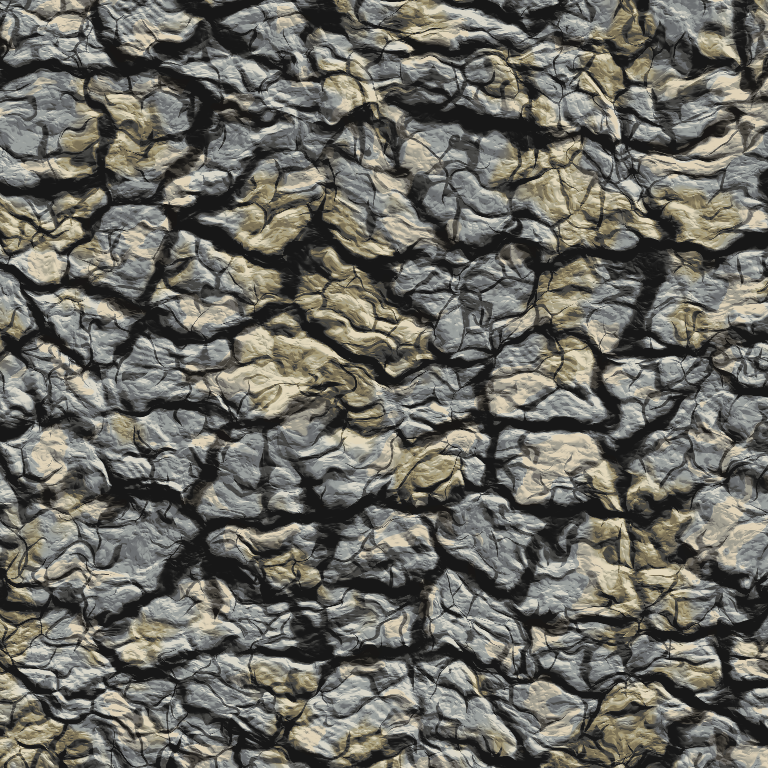
Reproduce this texture procedurally as a three.js fragment shader.

```glsl
varying vec2 vUv;

const vec2 KNOB_SCALE = vec2(7.4, 8.8);
const vec2 LUMP_SCALE = vec2(17.0, 23.0);
const vec2 CRACK_SCALE = vec2(18.0, 17.0);
const vec2 CRUST_SCALE = vec2(27.0, 38.0);
const vec2 CREASE_SCALE = vec2(26.0, 40.0);
const float KNOB_TILT = 0.5;
const float LUMP_HEIGHT = 0.27;
const float CRUST_HEIGHT = 0.46;
const float RING_DENSITY = 95.0;
const float RING_HEIGHT = 0.022;
const float RELIEF_STEP = 0.0013;
const float RELIEF = 0.025;
const float EXPOSURE = 0.17;
const vec2 SUN = vec2(0.35, 0.94);

const vec3 SOOT = vec3(0.09, 0.09, 0.09);
const vec3 CHARCOAL = vec3(0.28, 0.28, 0.27);
const vec3 SLATE = vec3(0.42, 0.43, 0.44);
const vec3 ASH = vec3(0.60, 0.62, 0.61);
const vec3 CREAM = vec3(0.85, 0.84, 0.79);
const vec3 OCHRE_TINT = vec3(1.14, 1.02, 0.77);
const vec3 PEACH_TINT = vec3(1.03, 0.98, 0.91);

vec2 hash2(vec2 p) {
  vec2 k = vec2(dot(p, vec2(127.1, 311.7)), dot(p, vec2(269.5, 183.3)));
  return fract(sin(k) * 43758.5453);
}

float noise(vec2 p) {
  vec2 i = floor(p), f = fract(p);
  f = f * f * (3.0 - 2.0 * f);
  float low = mix(hash2(i).x, hash2(i + vec2(1.0, 0.0)).x, f.x);
  float high = mix(hash2(i + vec2(0.0, 1.0)).x, hash2(i + vec2(1.0)).x, f.x);
  return mix(low, high, f.y);
}

vec2 wobble(vec2 p) {
  return vec2(noise(p), noise(p + 31.7)) - 0.5;
}

float fbm(vec2 p) {
  float sum = 0.0, amp = 0.5;
  for (int i = 0; i < 4; i++) {
    sum += amp * noise(p);
    p = mat2(1.6, 1.2, -1.2, 1.6) * p + 11.3;
    amp *= 0.5;
  }
  return sum / 0.9375;
}

// Folded noise: rounded crumbs parted by sharp creases
float billow(vec2 p) {
  float sum = 0.0, amp = 0.5;
  for (int i = 0; i < 4; i++) {
    sum += amp * abs(2.0 * noise(p) - 1.0);
    p = mat2(1.6, 1.2, -1.2, 1.6) * p + 5.7;
    amp *= 0.52;
  }
  return sum;
}

// Voronoi cells: x = distance to the border, y = height above centre, zw = cell id
vec4 cells(vec2 p) {
  vec2 base = floor(p), nearest = vec2(0.0), id = vec2(0.0);
  float d1 = 9.0, d2 = 9.0;
  for (int y = -1; y <= 1; y++) {
    for (int x = -1; x <= 1; x++) {
      vec2 cell = base + vec2(float(x), float(y));
      vec2 rel = p - cell - 0.05 - 0.9 * hash2(cell);
      float d = length(rel);
      if (d < d1) {
        d2 = d1;
        d1 = d;
        nearest = rel;
        id = hash2(cell + 41.0);
      } else {
        d2 = min(d2, d);
      }
    }
  }
  return vec4(d2 - d1, nearest.y, id);
}

vec2 warp(vec2 p) {
  return p + 0.06 * wobble(p * 6.0) + 0.024 * wobble(p * 24.0) + 0.011 * wobble(p * 61.0);
}

// Dark line along a border, fading out where its width falls to zero
float line(float edge, float width) {
  return (1.0 - smoothstep(0.45 * width, width + 0.01, edge)) * smoothstep(0.0, 0.03, width);
}

// x = height of the bark, y = darkness of gaps and cracks
vec2 bark(vec2 p) {
  vec2 q = warp(p);
  vec4 knob = cells(q * KNOB_SCALE);
  vec4 lump = cells(q * LUMP_SCALE + 13.0);
  float dome = smoothstep(0.0, 0.3, knob.x);
  float bump = smoothstep(0.0, 0.4, lump.x);

  // Knobs lean out towards the bottom, like shingles
  float h = dome * (0.3 + 0.35 * knob.z - KNOB_TILT * knob.y);
  h += LUMP_HEIGHT * bump * (0.3 + lump.z - 0.6 * lump.y);
  h += CRUST_HEIGHT * billow(mix(p, q, 0.5) * CRUST_SCALE);

  // Growth rings on some of the knobs
  float angle = 1.8 * (knob.w - 0.5);
  float along = dot(p, vec2(sin(angle), cos(angle))) + 0.035 * noise(p * 14.0);
  float ringed = smoothstep(0.6, 0.65, knob.w) * dome * smoothstep(0.35, 0.55, noise(p * 11.0));
  h += RING_HEIGHT * ringed * sin(6.2832 * RING_DENSITY * along);

  // Gaps around knobs, seams around lumps, short ragged cracks and creases
  float gap = line(knob.x, 0.17 * smoothstep(0.3, 0.8, noise(p * 12.0 + 3.0)));
  float seam = line(lump.x, 0.14 * smoothstep(0.35, 0.8, noise(p * 21.0 + 19.0)));
  float edge = cells((q + 0.01 * wobble(p * 48.0)) * CRACK_SCALE + 71.0).x;
  float split = line(edge, 0.09 * smoothstep(0.45, 0.8, noise(p * 17.0 + 7.0)));
  float fold = abs(2.0 * noise(q * CREASE_SCALE + 5.0) - 1.0);
  float crease = line(fold, 0.2 * smoothstep(0.45, 0.8, noise(p * 29.0 + 37.0)));
  return vec2(h, max(max(gap, 0.7 * seam), max(0.8 * split, 0.65 * crease)));
}

vec3 ramp(float t) {
  vec3 c = mix(SOOT, CHARCOAL, smoothstep(0.06, 0.22, t));
  c = mix(c, SLATE, smoothstep(0.27, 0.47, t));
  c = mix(c, ASH, smoothstep(0.54, 0.75, t));
  return mix(c, CREAM, smoothstep(0.78, 0.92, t));
}

void main() {
  vec2 p = vUv;
  vec2 here = bark(p);
  float lit = here.x - bark(p + SUN * RELIEF_STEP).x;
  float shadow = smoothstep(0.12, 0.45, bark(p + SUN * 0.014).x - here.x);

  // Pale flakes and lichen stains
  vec2 q = warp(p);
  float flake = smoothstep(0.61, 0.64, fbm(q * vec2(18.0, 25.0) + 23.0));
  float stain = smoothstep(0.55, 0.66, fbm(q * 11.0 + 47.0));
  float grain = noise(p * 230.0) - 0.5;

  // Light, shade and dirt squeezed into a single tone
  float s = EXPOSURE + RELIEF * lit / RELIEF_STEP + 0.5 * (here.x - 0.6);
  s += 0.5 * flake + 0.3 * grain + 0.6 * (fbm(p * 10.0 + 5.0) - 0.5);
  s -= 0.7 * shadow + 1.6 * here.y + 0.1 * stain;
  float tone = 0.5 + 0.5 * s / sqrt(1.0 + s * s);

  vec3 color = ramp(tone);
  float tinted = smoothstep(0.2, 0.45, tone) * (1.0 - 0.7 * smoothstep(0.65, 0.9, tone));
  color *= mix(vec3(1.0), OCHRE_TINT, stain * tinted);
  color *= mix(vec3(1.0), PEACH_TINT, flake * (1.0 - stain));
  gl_FragColor = vec4(color, 1.0);
}
```
